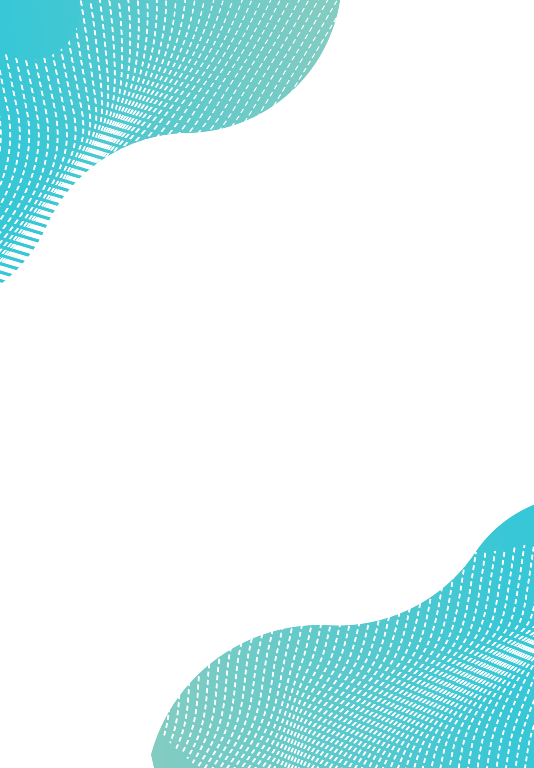
A Shadertoy shader for this background:

```glsl
#define CANVAS vec2(534.0, 768.0)
#define CYAN vec3(0.22, 0.78, 0.84)
#define SAGE vec3(0.51, 0.80, 0.76)
#define LINE_GAP 9.5
#define DASH_PERIOD 8.5
#define DASH_FILL 0.60
#define DASH_WIDTH 0.95

float cross2(vec2 a, vec2 b) { return a.x * b.y - a.y * b.x; }

// Two lobes joined by a tangent concave arc centred on "hollow"
float blobDistance(vec2 p, vec2 lobeA, float radiusA, vec2 lobeB, vec2 hollow) {
    vec2 toA = lobeA - hollow, toB = lobeB - hollow, q = p - hollow;
    float hollowRadius = length(toA) - radiusA;
    float radiusB = length(toB) - hollowRadius;
    float wedge = max(cross2(normalize(toA), q), -cross2(normalize(toB), q));
    float bridge = max(wedge, hollowRadius - length(q));
    float lobes = min(length(p - lobeA) - radiusA, length(p - lobeB) - radiusB);
    return min(lobes, bridge);
}

float cover(float d, float px) { return 1.0 - smoothstep(-0.5 * px, 0.5 * px, d); }

// Distance to the nearest repeat of a warped coordinate
float stripeDistance(float s, float period, float px) {
    float slope = max(length(vec2(dFdx(s), dFdy(s))) / px, 0.01);
    return abs(fract(s / period) - 0.5) * period / slope;
}

// Dashes follow level lines of "across", broken up by "along"
float dashes(float across, float along, float halfWidth, float px) {
    float slope = max(length(vec2(dFdx(along), dFdy(along))) / px, 0.01);
    float side = stripeDistance(across, LINE_GAP, px) - halfWidth;
    float end = stripeDistance(along, DASH_PERIOD, px) - 0.5 * DASH_FILL * DASH_PERIOD / slope;
    return cover(side, px) * cover(end, px);
}

// Lines squeezed along a diagonal fold, bending away below it
float upperFlow(vec2 p) {
    float fold = 130.0 - 0.72 * (p.y - 105.0);
    float spread = mix(75.0, 13.0, smoothstep(0.0, 150.0, p.y));
    float side = 0.5 + 0.5 * tanh((p.x - fold) / spread);
    float bend = max(p.y - 110.0, 0.0);
    return p.x + p.y * mix(-0.2, 0.6, side) + 0.004 * bend * bend;
}

// Lines swept across a shallow fold, with a second upright pinch
float lowerFlow(vec2 p) {
    float fold = 645.0 + 0.47 * (534.0 - p.x);
    float spread = 13.0 + 0.2 * (534.0 - p.x);
    float pinch = 17.0 * tanh((p.x - 294.0) / 14.0) * smoothstep(650.0, 750.0, p.y);
    return p.x + 0.15 * p.y + 60.0 * tanh((p.y - fold) / spread) + pinch;
}

void mainImage(out vec4 fragColor, in vec2 fragCoord) {
    // Design units, with y measured down from the top edge
    vec2 p = fragCoord / iResolution.xy * CANVAS;
    p.y = CANVAS.y - p.y;
    float px = CANVAS.y / iResolution.y;

    // Upper left blob
    float upper = blobDistance(p, vec2(185.0, -24.0), 157.0, vec2(-90.0, 165.0), vec2(190.0, 290.0));
    float cap = length(p - vec2(30.0, 10.0)) - 50.0;
    vec3 upperColor = mix(CYAN, SAGE, clamp((p.x - 0.15 * p.y) / 320.0, 0.0, 1.0));
    upperColor = mix(upperColor, CYAN, 0.4 * cover(cap, px));
    float upperWidth = DASH_WIDTH * mix(1.0, 0.6, smoothstep(120.0, 260.0, p.x));
    float upperDash = dashes(upperFlow(p), p.y - 0.3 * p.x, upperWidth, px) * cover(-cap, px);

    // Lower right blob, clipped on its left end
    float lower = blobDistance(p, vec2(320.0, 800.0), 175.0, vec2(583.0, 625.0), vec2(338.0, 460.0));
    lower = max(lower, 150.0 + 0.22 * (p.y - 750.0) - p.x);
    vec3 lowerColor = mix(SAGE, CYAN, clamp((p.x - 160.0) / 350.0, 0.0, 1.0));
    float lowerDash = dashes(lowerFlow(p), p.y - 0.4 * p.x, DASH_WIDTH, px);
    lowerDash *= cover(552.0 - 0.2 * max(p.x - 490.0, 0.0) - p.y, px);
    lowerDash *= cover(p.y - 743.0 - 0.9 * (p.x - 170.0), px);

    // Composite on white
    vec3 color = vec3(1.0);
    color = mix(color, mix(upperColor, vec3(1.0), upperDash), cover(upper, px));
    color = mix(color, mix(lowerColor, vec3(1.0), lowerDash), cover(lower, px));
    fragColor = vec4(color, 1.0);
}
```
